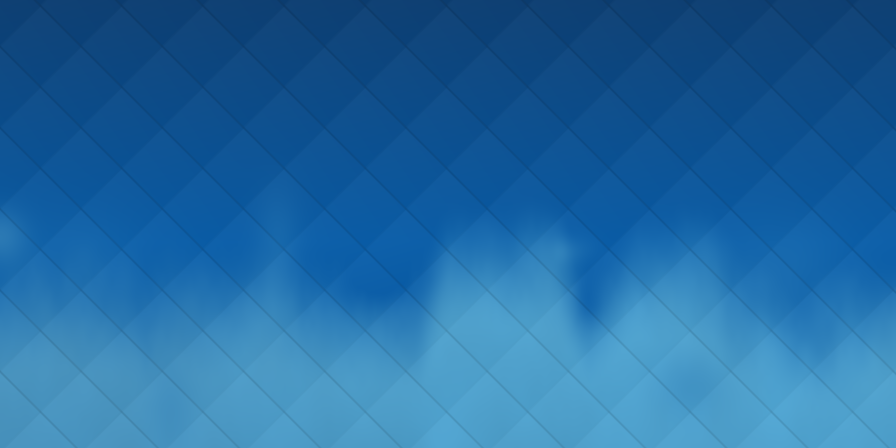
Write a Shadertoy shader that draws this background.

```glsl
float hash(vec2 p) {
    return fract(sin(dot(p, vec2(127.1, 311.7))) * 43758.5453);
}

float noise(vec2 p) {
    vec2 i = floor(p), f = fract(p);
    f = f * f * (3.0 - 2.0 * f);
    return mix(mix(hash(i), hash(i + vec2(1, 0)), f.x),
               mix(hash(i + vec2(0, 1)), hash(i + vec2(1, 1)), f.x), f.y);
}

float fbm(vec2 p) {
    float sum = 0.0, gain = 0.5;
    for (int i = 0; i < 4; i++) {
        sum += gain * noise(p);
        p = p * 2.0 + 7.3;
        gain *= 0.5;
    }
    return sum;
}

float blob(vec2 p, vec2 center, vec2 radius) {
    vec2 q = (p - center) / radius;
    return exp(-dot(q, q));
}

float plateau(float x, float rise, float fall, float softness) {
    return smoothstep(rise - softness, rise + softness, x)
         - smoothstep(fall - softness, fall + softness, x);
}

vec3 skyColor(float y) {
    float height = clamp((y - 0.46) / 0.54, 0.0, 1.0);
    return mix(vec3(0.05, 0.372, 0.66), vec3(0.058, 0.25, 0.45), height);
}

float cloudDensity(vec2 p) {
    // Height of the cloud bank along x
    float top = 0.30 + 0.11 * plateau(p.x, 0.97, 1.28, 0.04)
              + 0.09 * plateau(p.x, 1.37, 1.63, 0.06)
              - 0.055 * exp(-pow((p.x - 1.80) / 0.12, 2.0))
              + 0.03 * exp(-pow((p.x - 0.05) / 0.15, 2.0))
              + 0.02 * exp(-pow((p.x - 0.60) / 0.12, 2.0));
    float ragged = 0.10 * (fbm(p * vec2(10.0, 4.0)) - 0.47);
    float density = smoothstep(-0.15, 0.17, top - p.y + ragged);

    // Wisps above the bank and thin places within it
    density += 0.45 * blob(p, vec2(0.0, 0.47), vec2(0.06, 0.06));
    density += 0.20 * blob(p, vec2(0.62, 0.46), vec2(0.05, 0.11));
    density += 0.22 * blob(p, vec2(1.27, 0.44), vec2(0.05, 0.03));
    density += 0.18 * blob(p, vec2(1.75, 0.38), vec2(0.14, 0.12));
    density += 0.14 * blob(p, vec2(0.18, 0.42), vec2(0.14, 0.10));
    density -= 0.20 * blob(p, vec2(0.84, 0.35), vec2(0.09, 0.05));
    density -= 0.15 * blob(p, vec2(1.31, 0.31), vec2(0.04, 0.05));
    density -= 0.18 * blob(p, vec2(1.54, 0.14), vec2(0.08, 0.07));
    density -= 0.14 * blob(p, vec2(0.38, 0.10), vec2(0.05, 0.10));
    return clamp(density, 0.0, 1.0);
}

// Diamond tiles: x is a brightness offset, y is the seam darkness
vec2 diamondTiles(vec2 p) {
    float period = 0.1813;
    vec2 d = p - vec2(0.906, 0.534);
    vec2 local = fract(vec2(d.x + d.y, d.x - d.y) / period);
    vec2 seamDistance = (0.5 - abs(local - 0.5)) * period * 0.7071;
    float pixel = 1.0 / iResolution.y;

    // Each tile is lit along its upper left edge and at its upper tip
    vec2 inside = smoothstep(vec2(0.0), vec2(1.5 * pixel), seamDistance);
    float shade = (0.35 * (local.x - 0.5) - 0.65 * (local.y - 0.5)) * inside.x * inside.y;
    vec2 seam = 1.0 - smoothstep(vec2(0.0), vec2(0.002 + pixel), seamDistance);
    return vec2(0.034 * shade, 0.10 * seam.x + 0.02 * seam.y);
}

void mainImage(out vec4 fragColor, in vec2 fragCoord) {
    vec2 p = fragCoord / iResolution.y;

    // Sky and cloud
    float brightness = smoothstep(0.2, 1.1, p.x);
    vec3 cloud = mix(vec3(0.29, 0.585, 0.755), vec3(0.31, 0.63, 0.80), brightness);
    cloud *= 0.96 + 0.08 * fbm(p * vec2(8.0, 4.0) + 3.0);
    vec3 color = mix(skyColor(p.y), cloud, cloudDensity(p));

    // Tile shading and seams
    vec2 tiles = diamondTiles(p);
    color = (color + tiles.x) * (1.0 - tiles.y);
    fragColor = vec4(clamp(color, 0.0, 1.0), 1.0);
}
```
